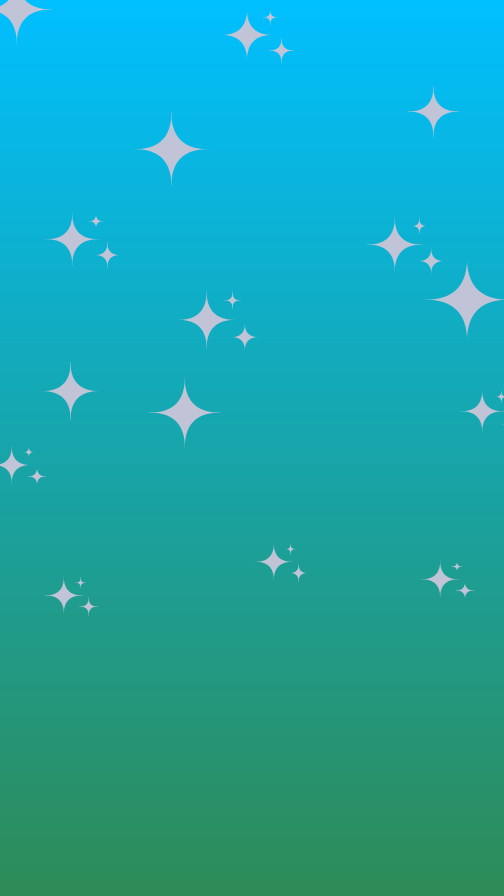
Give the GLSL for this background, as a Shadertoy shader.

```glsl
// Four-pointed sparkles, single and in trios, over a blue to green vertical gradient.

// Colours
const vec3 SKY_TOP    = vec3(0.000, 0.750, 1.000);
const vec3 SKY_BOTTOM = vec3(0.180, 0.545, 0.340);
const vec3 STAR_COLOR = vec3(0.755, 0.770, 0.840);

// Layout: jittered grid over the upper part of the canvas
const int   COLUMNS      = 3;
const int   ROWS         = 5;
const float FIELD_HEIGHT = 0.75;               // share of the canvas height

// Arm lengths in canvas widths, as (smallest, largest)
const vec2 SINGLE_ARM = vec2(0.050, 0.090);
const vec2 TRIO_ARM   = vec2(0.037, 0.060);

// Companions of a trio, relative to the arm of its main star
const vec2  UPPER_OFFSET = vec2(0.90, 0.68);
const vec2  LOWER_OFFSET = vec2(1.33, -0.60);
const float UPPER_SCALE  = 0.28;
const float LOWER_SCALE  = 0.48;

// Scatter: quadratic sequences for x, y and size
const vec3 JITTER_STEP  = vec3(0.37, 0.19, 0.13);
const vec3 JITTER_START = vec3(0.10, 0.07, 0.50);

// Approximate distance to a star whose concave sides are parabolas
float starDistance(vec2 p, float arm) {
    p = abs(p);
    float u = p.x + p.y;
    float v = (p.x - p.y) / arm;
    float side = (u - 0.5 * arm * (1.0 + v * v)) / sqrt(2.0 + 2.0 * v * v);
    return max(side, max(p.x, p.y) - arm);
}

// Main star with a small companion above and a medium one below
float trioDistance(vec2 p, float arm) {
    float d = starDistance(p, arm);
    d = min(d, starDistance(p - UPPER_OFFSET * arm, arm * UPPER_SCALE));
    return min(d, starDistance(p - LOWER_OFFSET * arm, arm * LOWER_SCALE));
}

// Nearest sparkle; the last row holds only small trios
float sparkleField(vec2 p, float aspect) {
    vec2 cell = vec2(1.0 / float(COLUMNS), FIELD_HEIGHT * aspect / float(ROWS));
    float d = 1e3;
    for (int i = 0; i < COLUMNS * ROWS; i++) {
        vec3 jitter = fract(JITTER_START + float(i * i) * JITTER_STEP);
        vec2 center = (vec2(i % COLUMNS, i / COLUMNS) + jitter.xy) * cell;
        vec2 q = p - vec2(center.x, aspect - center.y);
        bool lastRow = i / COLUMNS == ROWS - 1;
        if (lastRow || i % 2 == 1) {
            float size = lastRow ? 0.0 : jitter.z;
            d = min(d, trioDistance(q, mix(TRIO_ARM.x, TRIO_ARM.y, size)));
        } else {
            d = min(d, starDistance(q, mix(SINGLE_ARM.x, SINGLE_ARM.y, jitter.z)));
        }
    }
    return d;
}

void mainImage(out vec4 fragColor, in vec2 fragCoord) {
    vec2 p = fragCoord / iResolution.x;
    float aspect = iResolution.y / iResolution.x;
    float pixel = 1.0 / iResolution.x;

    vec3 color = mix(SKY_BOTTOM, SKY_TOP, fragCoord.y / iResolution.y);
    float coverage = clamp(0.45 - sparkleField(p, aspect) / pixel, 0.0, 1.0);
    fragColor = vec4(mix(color, STAR_COLOR, coverage), 1.0);
}
```
